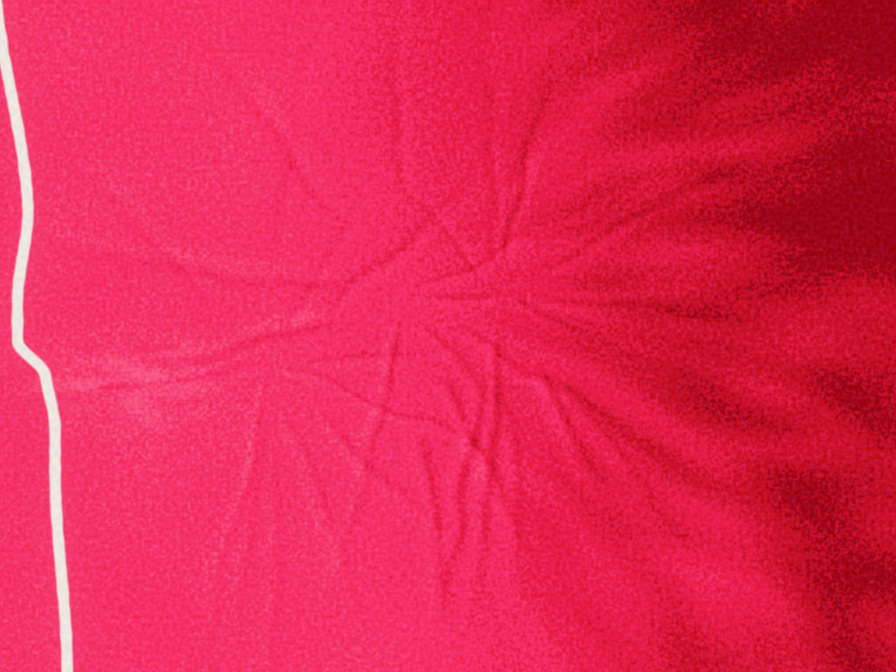
Reproduce this texture procedurally as a Shadertoy shader.

```glsl
// Creased crimson cloth with a pale cord running down its left side.
// Broad light falls off to the right; creases fan out from three pinch points,
// polar gradient noise adds soft folds and fine gradient noise adds speckle.

#define LIGHT_TONE 0.76
#define SHADE_DEPTH 0.62
#define RAYS 12
#define CREASE_STRENGTH 0.24
#define CREASE_WIDTH 0.0048
#define FOLD_STRENGTH 0.34
#define GRAIN_SCALE 190.0
#define GRAIN_STRENGTH 0.20
#define CORD_HALF_WIDTH 0.0085

float hash(vec2 p) {
    vec3 q = fract(vec3(p.xyx) * 0.1031);
    q += dot(q, q.yzx + 33.33);
    return fract((q.x + q.y) * q.z);
}

vec2 gradient(vec2 cell) {
    float a = 6.2832 * hash(cell + 17.0);
    return vec2(cos(a), sin(a));
}

float noise(vec2 p) {
    vec2 i = floor(p), f = p - i;
    vec2 u = f * f * f * (f * (f * 6.0 - 15.0) + 10.0);
    vec2 e = vec2(1.0, 0.0);
    float low = mix(dot(gradient(i), f), dot(gradient(i + e), f - e), u.x);
    float high = mix(dot(gradient(i + e.yx), f - e.yx), dot(gradient(i + 1.0), f - 1.0), u.x);
    return mix(low, high, u.y);
}

// Fan of creases, dense toward the lower right, each a dark valley beside a lit ridge
float creaseFan(vec2 p, vec2 pinch, float seed) {
    float sum = 0.0;
    vec2 q = p - pinch;
    for (int i = 0; i < RAYS; i++) {
        vec2 id = vec2(float(i), seed);
        float h = hash(id), k = hash(id + 41.0), m = hash(id + 83.0);
        float angle = -1.75 + 5.4 * pow((float(i) + h) / float(RAYS), 1.8);
        vec2 dir = vec2(cos(angle), sin(angle));
        float along = dot(q, dir) - 0.22 * k * k;
        float across = dot(q, vec2(-dir.y, dir.x));
        across += (m - 0.5) * 0.5 * along * along + 0.012 * noise(vec2(along * 9.0, h * 50.0));
        float reach = 0.16 + 0.42 * m;
        float taper = smoothstep(0.0, 0.04, along) * (1.0 - smoothstep(0.25, 1.0, along / reach));
        float w = CREASE_WIDTH * (0.6 + 0.8 * k + 2.0 * max(along, 0.0));
        float valley = exp(-pow(across / w, 2.0));
        float ridge = exp(-pow((across + 2.2 * w) / (1.8 * w), 2.0));
        sum += taper * (0.35 + 0.65 * h) * (0.55 * ridge - valley);
    }
    return sum;
}

// Horizontal place of the cord at a given distance below the top edge
float cordPath(float t) {
    float x = -0.008 + 0.05 * smoothstep(-0.05, 0.33, t);
    x -= 0.016 * smoothstep(0.31, 0.45, t);
    x += 0.040 * smoothstep(0.505, 0.56, t) + 0.016 * smoothstep(0.54, 0.64, t);
    return x + 0.018 * smoothstep(0.70, 1.0, t);
}

vec3 clothColour(float tone) {
    vec3 c = mix(vec3(0.61, 0.02, 0.10), vec3(0.78, 0.06, 0.16), smoothstep(0.0, 0.20, tone));
    c = mix(c, vec3(0.90, 0.11, 0.28), smoothstep(0.20, 0.45, tone));
    c = mix(c, vec3(0.96, 0.18, 0.40), smoothstep(0.45, 0.70, tone));
    return mix(c, vec3(0.97, 0.34, 0.52), smoothstep(0.70, 1.05, tone));
}

void mainImage(out vec4 fragColor, in vec2 fragCoord) {
    vec2 p = fragCoord / iResolution.y;
    p.x *= 1.33333 * iResolution.y / iResolution.x;

    // Broad lighting, darkest in the upper right, palest near the left pinch
    float tone = LIGHT_TONE - SHADE_DEPTH * smoothstep(0.36, 1.33, p.x + 0.24 * (p.y - 0.5));
    tone -= 0.16 * smoothstep(1.65, 2.25, p.x + p.y);
    tone += 0.07 * noise(p * 3.0 + 5.0) + 0.05 * noise(p * 8.0);
    vec2 glow = (p - vec2(0.22, 0.43)) / vec2(0.16, 0.07);
    float pale = exp(-dot(glow, glow));
    tone += pale * (0.14 + 0.25 * noise(p * vec2(16.0, 34.0)));

    // Soft folds fanning across the right half
    vec2 q = p - vec2(0.50, 0.60);
    q += 0.04 * vec2(noise(p * 5.0 + 9.0), noise(p * 5.0 + 31.0));
    float r = length(q), angle = atan(q.y, q.x);
    float fold = noise(vec2(angle * 5.0, r * 3.5)) + 0.6 * noise(vec2(angle * 13.0 + 7.0, r * 6.0));
    tone += FOLD_STRENGTH * fold * smoothstep(0.55, 1.05, p.x) * smoothstep(0.08, 0.35, r);

    // Sharp creases from the pinch points
    vec2 bent = p + 0.012 * vec2(noise(p * 11.0), noise(p * 11.0 + 60.0));
    float creases = 0.75 * creaseFan(bent, vec2(0.40, 0.46), 3.0);
    creases += creaseFan(bent, vec2(0.60, 0.557), 11.0);
    creases += creaseFan(bent, vec2(0.738, 0.566), 23.0);
    tone += CREASE_STRENGTH * clamp(creases, -1.3, 0.8);

    // Woven speckle in brightness and hue
    vec2 g = p * GRAIN_SCALE;
    float grain = noise(g) + 0.6 * noise(g * 0.53 + 90.0);
    vec3 cloth = clothColour(tone + GRAIN_STRENGTH * grain);
    cloth += vec3(0.03, 0.05, 0.13) * noise(g * 0.8 + 200.0);

    // Cord with a soft pink fringe
    float t = 1.0 - p.y;
    float slope = (cordPath(t + 0.004) - cordPath(t - 0.004)) / 0.008;
    float dist = abs(p.x - cordPath(t)) / sqrt(1.0 + slope * slope);
    dist += 0.0015 * noise(vec2(t * 45.0, 4.0));
    cloth = mix(cloth, vec3(0.95, 0.36, 0.50), 0.35 * exp(-dist * 45.0));
    float soft = max(0.0025, 1.0 / iResolution.y);
    float cord = 1.0 - smoothstep(CORD_HALF_WIDTH - soft, CORD_HALF_WIDTH + soft, dist);
    vec3 cordColour = vec3(0.93, 0.90, 0.88) + 0.04 * noise(g * 0.6);
    fragColor = vec4(clamp(mix(cloth, cordColour, cord), 0.0, 1.0), 1.0);
}
```
